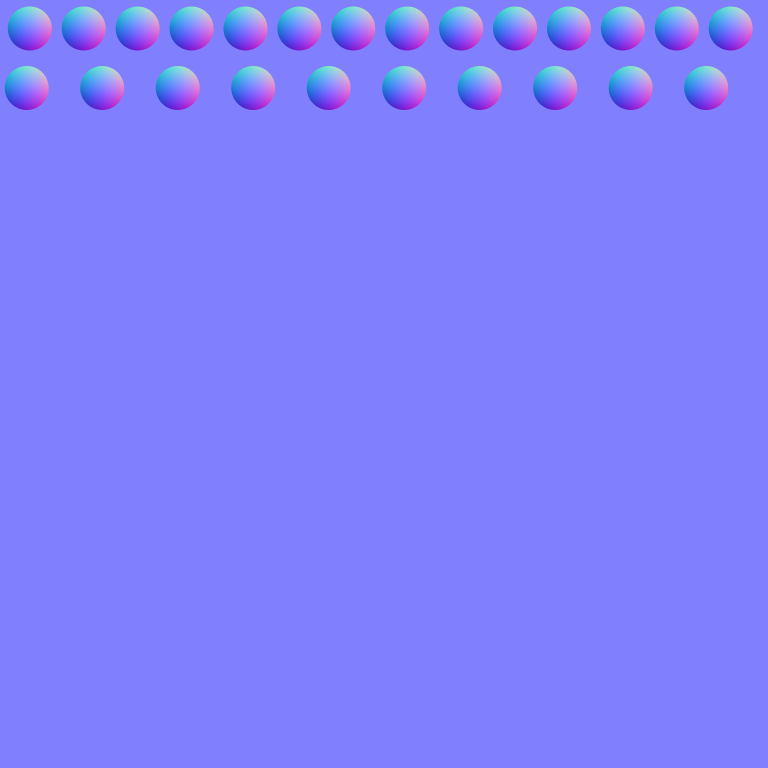
This texture map is drawn by a Shadertoy shader. Its source:

```glsl
// Tangent-space normal map: two rows of round studs near the top of a flat sheet.
// Each row repeats one dome by snapping to the nearest centre; the dome's unit
// normal is then packed into colour as 0.5 + 0.5 * n.

#define STUD_RADIUS 0.0286
#define EDGE_TILT 0.82
#define UPPER_START vec2(0.0388, 0.9629)
#define UPPER_STEP 0.0702
#define UPPER_COUNT 14.0
#define LOWER_START vec2(0.0348, 0.8854)
#define LOWER_STEP 0.0983
#define LOWER_COUNT 10.0

// Offset from the nearest stud centre in a row
vec2 rowOffset(vec2 uv, vec2 start, float spacing, float count) {
    vec2 offset = uv - start;
    float index = clamp(floor(offset.x / spacing + 0.5), 0.0, count - 1.0);
    offset.x -= index * spacing;
    return offset;
}

// Normal of a spherical cap whose rim leans by EDGE_TILT
vec3 domeNormal(vec2 offset) {
    vec2 slope = EDGE_TILT * offset / STUD_RADIUS;
    return vec3(slope, sqrt(max(1.0 - dot(slope, slope), 0.0)));
}

vec3 packNormal(vec3 n) {
    return 0.5 + 0.5 * n;
}

void mainImage(out vec4 fragColor, in vec2 fragCoord) {
    vec2 uv = fragCoord / iResolution.xy;
    float pixel = 1.0 / iResolution.y;

    // Nearest stud of either row
    vec2 upper = rowOffset(uv, UPPER_START, UPPER_STEP, UPPER_COUNT);
    vec2 lower = rowOffset(uv, LOWER_START, LOWER_STEP, LOWER_COUNT);
    vec2 offset = dot(upper, upper) < dot(lower, lower) ? upper : lower;

    // Smooth rim over the flat sheet
    float rimDistance = length(offset) - STUD_RADIUS;
    float coverage = clamp(0.5 - rimDistance / pixel, 0.0, 1.0);
    vec3 flatColor = packNormal(vec3(0.0, 0.0, 1.0));
    vec3 studColor = packNormal(domeNormal(offset));

    fragColor = vec4(mix(flatColor, studColor, coverage), 1.0);
}
```
